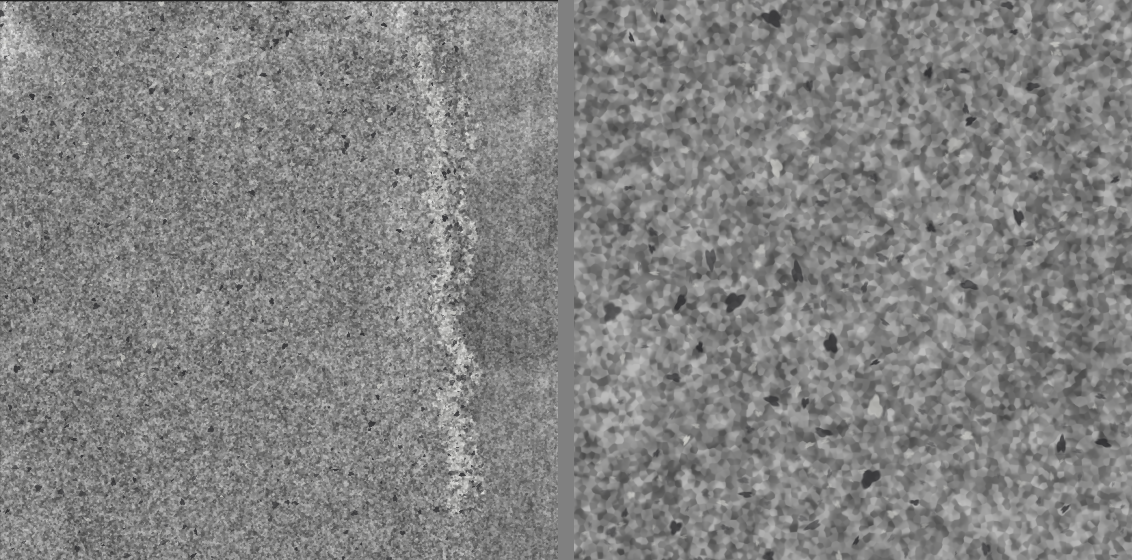
Left, the full canvas; right, a detail of the centre.
Write a Shadertoy shader that draws this texture.

```glsl
const vec3 STONE = vec3(0.507, 0.507, 0.505);
const vec3 DARK_CHIP = vec3(0.17, 0.17, 0.18);
const vec3 GREY_CHIP = vec3(0.33, 0.33, 0.335);
const vec3 PALE_CHIP = vec3(0.82, 0.82, 0.80);
const vec3 CRUST = vec3(0.75, 0.75, 0.74);
const vec3 TOP_LINE = vec3(0.10);
const float FINE_CELLS = 300.0;
const float COARSE_CELLS = 150.0;
const float FINE_CONTRAST = 0.26;
const float COARSE_CONTRAST = 0.20;
const float MOTTLE_CONTRAST = 0.09;
const float STREAK_CONTRAST = 0.07;
const float CHIP_TILT = 0.6;
const float LINE_HEIGHT = 0.0022;

vec3 hash3(vec2 p) {
    vec3 q = fract(p.xyx * vec3(0.1031, 0.1030, 0.0973));
    q += dot(q, q.yxz + 33.33);
    return fract((q.xxy + q.yzz) * q.zyx);
}

// Smooth cellular noise: nearby cell shades blended by distance, about -0.5..0.5
float cellular(vec2 p) {
    vec2 cell = floor(p), local = p - cell;
    float sum = 0.0, total = 0.0;
    for (int j = -1; j <= 1; j++)
    for (int i = -1; i <= 1; i++) {
        vec2 o = vec2(i, j);
        vec3 h = hash3(cell + o);
        vec2 d = o + h.xy - local;
        float w = exp(-7.0 * dot(d, d));
        sum += w * h.z;
        total += w;
    }
    return sum / total - 0.5;
}

// Scattered, tilted, angular stone chips; returns their coverage
float chips(vec2 uv, float cells, float chance, float radius) {
    vec2 p = uv * cells, cell = floor(p), local = p - cell;
    float soft = max(0.0012, 0.7 / iResolution.y), cover = 0.0;
    for (int j = -1; j <= 1; j++)
    for (int i = -1; i <= 1; i++) {
        vec2 o = vec2(i, j);
        vec3 place = hash3(cell + o + cells);
        vec3 shape = hash3(cell + o + cells + 71.0);
        vec2 d = (local - o - place.xy) / cells;
        float a = CHIP_TILT + (shape.x - 0.5) * 2.6;
        d = mat2(cos(a), -sin(a), sin(a), cos(a)) * d;
        d.y *= mix(1.1, 2.3, shape.y);
        float angle = atan(d.y, d.x + 1e-6);
        float size = radius * mix(0.35, 1.0, shape.z * shape.z);
        size *= 1.0 + 0.18 * sin(3.0 * angle + 6.28 * place.x) + 0.10 * sin(5.0 * angle + 6.28 * place.y);
        float body = 1.0 - smoothstep(-soft, soft, length(d) - size);
        cover = max(cover, body * step(place.z, chance) * mix(0.55, 1.0, fract(shape.x * 7.0)));
    }
    return cover;
}

// Soft spot of light or shade
float spot(vec2 uv, vec2 centre, vec2 extent) {
    vec2 d = (uv - centre) / extent;
    return exp(-dot(d, d));
}

float strip(float x, float centre, float width) {
    float d = (x - centre) / width;
    return exp(-d * d);
}

void mainImage(out vec4 fragColor, in vec2 fragCoord) {
    vec2 uv = fragCoord / iResolution.xy;
    float drop = 1.0 - uv.y;

    // Broad fields
    float broad = cellular(uv * 7.0 + 3.0) + 0.7 * cellular(uv * 19.0 + 40.0);
    float patches = cellular(uv * 38.0 + 90.0);
    float rag = 0.022 * cellular(uv * vec2(30.0, 16.0)) + 0.008 * sin(uv.y * 31.0);
    float x = uv.x + rag;
    float rightSide = smoothstep(0.80, 0.87, x - 0.03 * drop);

    // Grain and vertical streaks
    float fine = cellular(uv * FINE_CELLS);
    float coarse = cellular(uv * COARSE_CELLS + 17.0);
    float streak = cellular(uv * vec2(140.0, 9.0)) + 0.5 * cellular(uv * vec2(45.0, 3.0) + 8.0);
    float tone = FINE_CONTRAST * fine * mix(1.0, 0.8, rightSide)
               + COARSE_CONTRAST * coarse * mix(1.0, 0.7, rightSide)
               + MOTTLE_CONTRAST * (0.6 * broad + 0.4 * patches)
               + STREAK_CONTRAST * streak * mix(0.35, 0.9, rightSide);

    // Worn light at the top, shade beside the seam
    float worn = 0.6 + 1.2 * broad + 1.6 * patches;
    tone += 0.10 * worn * (spot(uv, vec2(0.0, 0.93), vec2(0.09, 0.10))
          + 0.6 * spot(uv, vec2(0.42, 0.88), vec2(0.20, 0.13))
          + spot(uv, vec2(0.70, 0.98), vec2(0.16, 0.06))
          + 0.8 * spot(uv, vec2(0.98, 0.88), vec2(0.10, 0.16)));
    tone += 0.07 * spot(uv, vec2(0.73, 0.68), vec2(0.06, 0.36));
    tone -= 0.09 * spot(uv, vec2(0.845, 0.45), vec2(0.04, 0.13));
    tone -= 0.05 * spot(uv, vec2(0.91, 0.37), vec2(0.09, 0.04));
    float arc = uv.y - 0.32 - 0.9 * (uv.x - 0.94) * (uv.x - 0.94) + rag;
    tone += 0.07 * exp(-arc * arc * 4500.0) * smoothstep(0.85, 0.90, uv.x);
    vec3 colour = STONE + tone;

    // Pale crust along two ragged vertical strips
    float ends = smoothstep(0.05, 0.12, uv.y) * (1.0 - 0.6 * smoothstep(0.82, 0.98, uv.y));
    float leftStrip = strip(x, 0.757 + 0.072 * drop, 0.023);
    float rightStrip = strip(x, 0.83 + 0.03 * drop * drop, 0.013);
    rightStrip *= 0.75 - 0.6 * spot(uv, vec2(0.83, 0.42), vec2(0.2, 0.07));
    float seam = ends * max(leftStrip, rightStrip);
    float flakes = 0.7 * cellular(uv * vec2(95.0, 62.0) + 5.0) + 0.6 * coarse + 0.5 * patches;
    float crust = smoothstep(0.38, 0.85, seam + 0.9 * flakes) * smoothstep(0.08, 0.45, seam);
    colour = mix(colour, CRUST + 0.28 * fine + 0.15 * coarse, 0.72 * crust);

    // Chips, sparse on the right and dense inside the seam
    float presence = 1.0 - 0.8 * rightSide;
    float seamDark = ends * strip(x, 0.785 + 0.06 * drop, 0.035);
    float corner = spot(uv, vec2(0.94, 0.985), vec2(0.07, 0.025));
    colour = mix(colour, GREY_CHIP, 0.75 * presence * chips(uv, 105.0, 0.22, 0.0036));
    colour = mix(colour, DARK_CHIP, 0.88 * presence * chips(uv, 50.0, 0.22, 0.0066));
    colour = mix(colour, DARK_CHIP, 0.8 * max(seamDark, corner) * chips(uv + 0.37, 92.0, 0.42, 0.0055));
    colour = mix(colour, PALE_CHIP, 0.6 * presence * chips(uv + 0.13, 115.0, 0.10, 0.0032));
    colour = mix(colour, PALE_CHIP, 0.85 * presence * chips(uv + 0.71, 42.0, 0.05, 0.0062));

    // Thin dark joint at the top edge
    float pixel = 1.0 / iResolution.y;
    colour = mix(colour, TOP_LINE, smoothstep(-pixel, pixel, LINE_HEIGHT - drop));
    fragColor = vec4(clamp(colour, 0.0, 1.0), 1.0);
}
```
